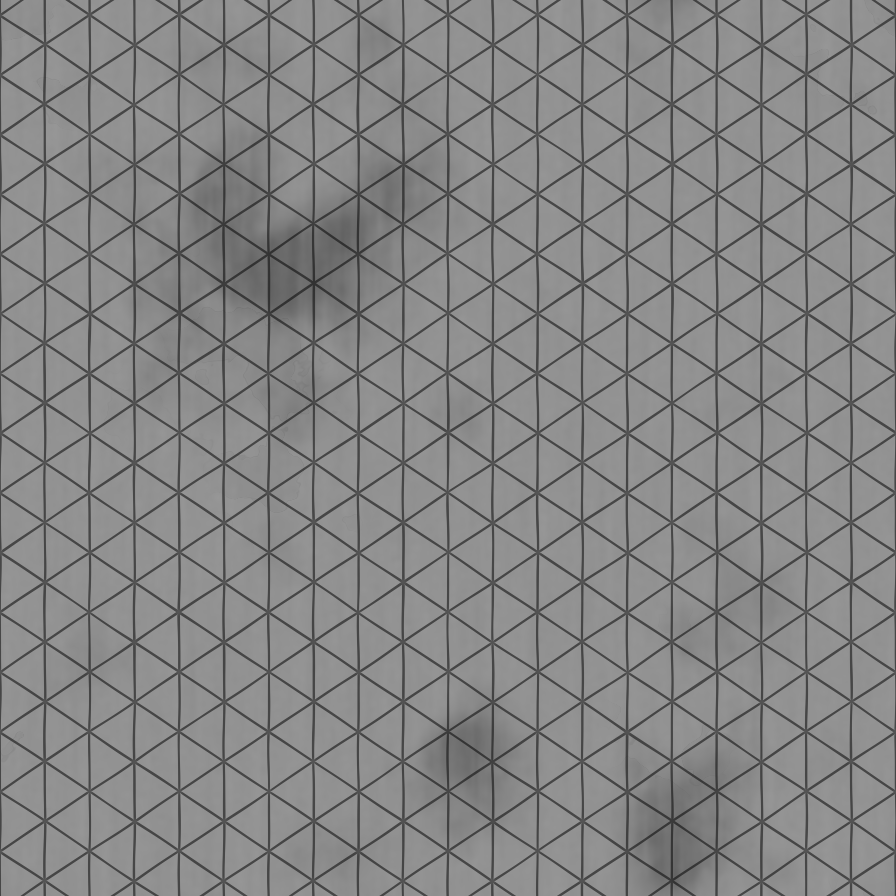
A Shadertoy shader for this pattern:

```glsl
// Isometric triangle grid of dark lines on worn grey plaster, seamless on all edges.
// Three line families come from folded linear coordinates; the wear is layered
// cellular noise whose cells wrap around the canvas.

const float TAU = 6.2831853;
const vec2 REPEATS = vec2(20.0, 15.0);   // columns across, triangles down
const float HALF_WIDTH = 0.0013;         // half line width in canvas units

vec3 hash3(vec2 cell, float seed) {
    vec3 p = fract(vec3(cell, seed) * vec3(0.1031, 0.1030, 0.0973));
    p += dot(p, p.yzx + 33.33);
    return fract((p.xxy + p.yzz) * p.zyx);
}

// Cellular noise: one soft light or dark spot per cell, about -1 to 1
float spots(vec2 uv, vec2 cells, float seed) {
    vec2 p = uv * cells;
    vec2 base = floor(p);
    float sum = 0.0;
    for (int j = -1; j <= 1; j++) {
        for (int i = -1; i <= 1; i++) {
            vec2 cell = base + vec2(i, j);
            vec3 h = hash3(mod(cell, cells), seed);
            vec2 d = p - cell - h.xy;
            float k = max(0.0, 1.0 - dot(d, d));
            sum += (2.0 * h.z - 1.0) * k * k * k;
        }
    }
    return sum;
}

float clouds(vec2 uv, vec2 cells, float seed) {
    float sum = 0.0, gain = 1.0;
    for (int octave = 0; octave < 5; octave++) {
        sum += gain * spots(uv, cells, seed + float(octave) * 7.0);
        cells *= 2.0;
        gain *= 0.5;
    }
    return sum;
}

// Layered sines with whole frequencies, so the warp wraps too
vec2 wobble(vec2 uv, float freq) {
    vec2 a = TAU * freq * uv.yx;
    return sin(a + vec2(0.7, 2.1)) + 0.5 * sin(2.0 * a + TAU * uv + vec2(3.9, 1.3));
}

// Distance to the nearest whole value of t, given its gradient length
float foldedDistance(float t, float slope) {
    return abs(fract(t + 0.5) - 0.5) / slope;
}

// Distances to the vertical, rising and falling lines
vec3 gridDistances(vec2 uv) {
    vec2 p = uv * REPEATS;
    float slope = length(vec2(0.5 * REPEATS.x, REPEATS.y));
    return vec3(foldedDistance(p.x, REPEATS.x),
                foldedDistance(p.y - 0.5 * p.x - 0.75, slope),
                foldedDistance(p.y + 0.5 * p.x - 0.75, slope));
}

// Faint vertical brush and drip marks
float streaks(vec2 uv) {
    return spots(uv, vec2(90.0, 7.0), 41.0) + 0.6 * spots(uv, vec2(180.0, 16.0), 47.0);
}

// Dried water marks: x is the thin rim, y the tinted inside
vec2 tideMarks(vec2 uv, float pixel) {
    float level = clouds(uv + 0.004 * wobble(uv, 9.0), vec2(11.0), 61.0) - 0.35;
    float patches = smoothstep(0.25, 0.7, spots(uv, vec2(5.0), 83.0));
    float rim = 1.0 - smoothstep(0.0, max(0.03, 14.0 * pixel), abs(level));
    return patches * vec2(rim, smoothstep(-0.02, 0.06, level));
}

void mainImage(out vec4 fragColor, in vec2 fragCoord) {
    vec2 uv = fragCoord / iResolution.xy;
    float pixel = 1.0 / min(iResolution.x, iResolution.y);

    // Plaster: broad tone, dark stains, streaks, water marks, fine grain
    float cloud = clouds(uv + 0.006 * wobble(uv, 3.0), vec2(6.0, 5.0), 13.0);
    float stain = smoothstep(0.25, 1.3, cloud);
    vec2 tide = tideMarks(uv, pixel);
    float ground = 0.573 - 0.03 * smoothstep(-0.1, 0.5, cloud) - 0.13 * stain;
    ground += (0.008 + 0.022 * stain) * streaks(uv);
    ground -= 0.03 * tide.x + 0.016 * tide.y;
    ground += 0.006 * spots(uv, vec2(128.0), 29.0);

    // Slightly uneven lines, paler where they cross on clean plaster
    vec3 d = gridDistances(uv + 0.0004 * wobble(uv, 7.0));
    float nearest = min(d.x, min(d.y, d.z));
    float halfWidth = HALF_WIDTH * (1.0 + 0.15 * spots(uv, vec2(30.0), 97.0));
    float aa = 0.6 * pixel;
    float line = 1.0 - smoothstep(halfWidth - aa, halfWidth + aa, nearest);
    float crossing = 1.0 - smoothstep(0.001, 0.005, max(d.x, max(d.y, d.z)));
    float ink = ground * (0.48 + 0.09 * crossing * (1.0 - stain));

    fragColor = vec4(vec3(mix(ground, ink, line)), 1.0);
}
```
